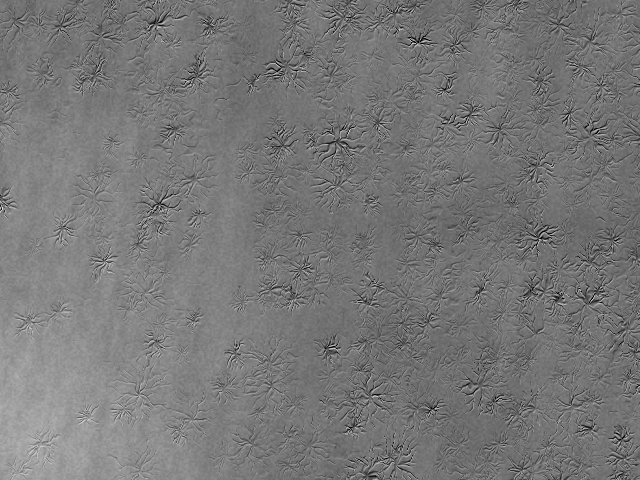
A Shadertoy shader for this texture:

```glsl
// Grey polar plain seen from above, etched with branching spider-shaped troughs.
#define ARMS 7.0
#define BIG_RADIUS 0.082
#define SMALL_RADIUS 0.045
#define THIN 0.0025
#define WIGGLE 0.011
#define RELIEF 0.42
#define WRINKLES 0.45
#define GRAIN 0.065
#define GROUND 0.452
#define LIGHT_DIR vec2(-0.25, 0.97)
#define LIGHT_STEP 0.0013
#define TAU 6.2831853

float hash(vec2 p) {
    vec3 q = fract(p.xyx * 0.1031);
    q += dot(q, q.yzx + 33.33);
    return fract((q.x + q.y) * q.z);
}

float noise(vec2 p) {
    vec2 i = floor(p), f = fract(p);
    f = f * f * (3.0 - 2.0 * f);
    return mix(mix(hash(i), hash(i + vec2(1, 0)), f.x),
               mix(hash(i + vec2(0, 1)), hash(i + vec2(1, 1)), f.x), f.y);
}

float fbm(vec2 p) {
    float sum = 0.0, amp = 0.5;
    for (int i = 0; i < 4; i++) {
        sum += amp * noise(p);
        p = p * 2.03 + 17.1;
        amp *= 0.5;
    }
    return sum;
}

// Trough depth of one spider of unit radius; large ones fork once more
float spider(vec2 q, float size, float seed) {
    float r = length(q);
    if (r > 1.0) return 0.0;
    float t = fract(atan(q.y, q.x) / TAU + seed) * ARMS;
    float id = floor(t);
    t = fract(t) - 0.5 + 0.4 * (hash(vec2(id, seed)) - 0.5);
    float spread = 0.27;
    int forks = size > 0.045 ? 3 : 2;
    for (int k = 0; k < forks; k++) {
        float start = 0.08 + 0.2 * float(k) + 0.18 * hash(vec2(id, seed + float(k)));
        id = id * 2.0 + step(0.0, t);
        t = abs(t) - spread * clamp((r - start) * 5.0, 0.0, 1.0);
        spread *= 0.5;
    }
    float dist = abs(t) * r * TAU / ARMS * size;
    float width = THIN * mix(1.7, 1.0, smoothstep(0.0, 0.45, r));
    float reach = 0.4 + 0.6 * hash(vec2(id, seed + 5.0));
    return (1.0 - smoothstep(0.0, width, dist))
         * (1.0 - smoothstep(reach - 0.25, reach, r)) * mix(1.3, 0.35, sqrt(r));
}

// Spiders thin out toward the lower left
float density(vec2 p) {
    return mix(0.15, 1.0, smoothstep(0.2, 0.85, p.x * 0.75 + 0.5 * p.y));
}

// Spiders strung along loose upright columns
float spiderField(vec2 p, vec2 cell, float radius, float layer) {
    vec2 home = floor(p / cell);
    float depth = 0.0;
    for (int y = -1; y <= 1; y++)
    for (int x = -1; x <= 1; x++) {
        vec2 id = home + vec2(x, y);
        vec2 key = id + layer + 40.0;
        float column = 0.4 * hash(vec2(key.x, 3.0));
        vec2 jitter = vec2(column + 0.4 * hash(key), 0.8 * hash(key + 71.3));
        vec2 centre = (id + 0.1 + jitter) * cell;
        if (hash(key + 13.7) > density(centre)) continue;
        float size = radius * mix(0.55, 1.0, hash(key + 29.1));
        float pick = hash(key + 53.9);
        float strength = mix(0.45, 1.3, pick * pick);
        vec2 q = (p - centre) * vec2(1.0, 0.8) / size;
        depth = max(depth, strength * spider(q, size, 90.0 * hash(key + 7.7)));
    }
    return depth;
}

// Short crossing creases, gathered into upright feathery bands
float wrinkles(vec2 p) {
    float bands = smoothstep(0.35, 0.65, noise(p * vec2(17.0, 6.0) + 5.0)) * density(p);
    float ridge = 1.0 - abs(2.0 * noise(p * vec2(55.0, 95.0)) - 1.0);
    float breaks = smoothstep(0.3, 0.7, noise(p * vec2(60.0, 70.0) + 23.0));
    return bands * breaks * smoothstep(0.6, 1.0, ridge);
}

float troughs(vec2 p) {
    p += WIGGLE * (vec2(noise(p * 60.0), noise(p * 60.0 + 31.0)) - 0.5);
    p += 0.55 * WIGGLE * (vec2(noise(p * 130.0), noise(p * 130.0 + 63.0)) - 0.5);
    vec2 lean = vec2(p.x - 0.06 * p.y, p.y);
    float big = spiderField(lean, vec2(0.115, 0.11), BIG_RADIUS, 0.0);
    float small = spiderField(lean, vec2(0.07, 0.06), SMALL_RADIUS, 200.0);
    float depth = max(max(big, 0.8 * small), WRINKLES * wrinkles(lean));
    return depth * mix(0.3, 1.5, noise(p * 48.0 + 80.0));
}

// Soft brightness of the plain: pale lower left, dim band on the right, streaks
float plain(vec2 p) {
    float u = p.x * 0.75;
    vec2 corner = vec2(u, p.y - 0.08);
    float left = 1.0 - smoothstep(0.0, 0.6, u);
    float tone = GROUND + 0.06 * left * (1.0 - smoothstep(0.6, 1.0, p.y));
    tone += 0.12 * exp(-14.0 * dot(corner, corner));
    float band = (p.y - 0.5 - 0.05 * (noise(p * 4.0) - 0.5)) * 14.0;
    tone -= 0.03 * u * exp(-band * band);
    vec2 lean = vec2(p.x - 0.18 * p.y, p.y);
    tone += 0.08 * (fbm(lean * vec2(26.0, 3.5)) - 0.47);
    tone += 0.06 * (fbm(p * vec2(5.0, 7.0) + 9.0) - 0.47);
    return tone + 0.07 * (0.3 + left) * (fbm(lean * vec2(75.0, 28.0)) - 0.47);
}

void mainImage(out vec4 fragColor, in vec2 fragCoord) {
    vec2 p = fragCoord / iResolution.y;
    vec2 offset = LIGHT_DIR * LIGHT_STEP;
    float near = troughs(p + offset), far = troughs(p - offset);

    // Lit and shaded trough walls, the shaded ones stronger
    float slope = near - far;
    float tone = plain(p) + RELIEF * slope * (slope < 0.0 ? 1.1 : 0.85);
    float floorDepth = min(0.5 * (near + far), 1.0);
    tone -= 0.12 * floorDepth * floorDepth;

    // Fine surface grain
    tone += GRAIN * (noise(p * 260.0) - 0.5) + 0.5 * GRAIN * (noise(p * 420.0) - 0.5);
    fragColor = vec4(vec3(clamp(tone, 0.0, 1.0)), 1.0);
}
```
